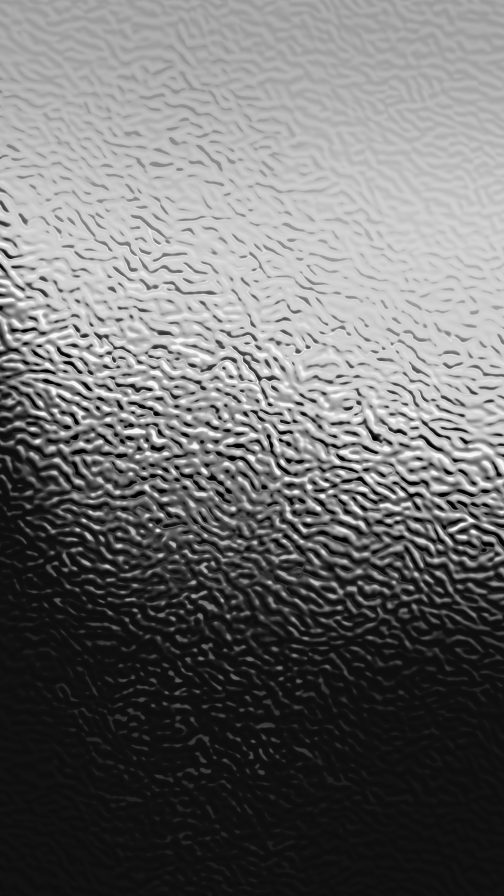
This texture is drawn by a Shadertoy shader. Its source:

```glsl
// Rippled privacy glass in front of a light-to-dark backdrop.
// Blended wavelets of one wavelength form the worm-like relief; its slope bends
// the lookup into a soft vertical backdrop and adds flecks, rims and glints.

#define RIPPLES 43.0      // ripples per canvas width
#define TILT 0.36         // downward slant of the ripples, radians
#define TURN 1.35         // spread of single wavelet directions, radians
#define DISORDER 5.4      // spread of wavelet phases, radians
#define WARP 0.03         // wander of the ripples
#define REFRACTION 0.27   // how far slopes bend the backdrop
#define SHEEN 0.04        // soft shading in the bright part
#define GLINT 0.36        // strength of the highlights
#define FLECK 0.30        // darkness of the flecks in the bright part
#define TOP_GREY 0.64
#define BRIGHT_GREY 0.805
#define DARK_GREY 0.062

vec2 hash22(vec2 p) {
    vec3 v = fract(p.xyx * vec3(0.1031, 0.1030, 0.0973));
    v += dot(v, v.yzx + 33.33);
    return fract((v.xx + v.yz) * v.zy);
}

float cornerRamp(vec2 cell, vec2 offset) {
    return dot(hash22(cell) * 2.0 - 1.0, offset);
}

float gradientNoise(vec2 p) {
    vec2 i = floor(p), f = fract(p);
    vec2 u = f * f * (3.0 - 2.0 * f), e = vec2(1.0, 0.0);
    float low = mix(cornerRamp(i, f), cornerRamp(i + e, f - e), u.x);
    float high = mix(cornerRamp(i + e.yx, f - e.yx), cornerRamp(i + 1.0, f - 1.0), u.x);
    return mix(low, high, u.y);
}

// Height and slope of the ripples, both within -1 to 1
vec2 relief(vec2 q) {
    vec2 cell = floor(q), wave = vec2(0.0);
    vec2 across = vec2(sin(TILT), cos(TILT));
    float total = 0.0;
    for (int j = -1; j <= 1; j++)
    for (int i = -1; i <= 1; i++) {
        vec2 id = cell + vec2(float(i), float(j));
        vec2 d = q - id - 0.5 - 0.6 * (hash22(id) - 0.5);
        vec2 r = hash22(id + 57.0) - 0.5;
        float angle = TILT + TURN * r.x;
        vec2 turned = vec2(sin(angle), cos(angle));
        float phase = 6.2832 * (dot(q, across) + dot(d, turned - across)) + DISORDER * r.y;
        float weight = max(0.0, 1.0 - dot(d, d) / 1.44);
        weight *= weight * weight;
        wave += weight * vec2(cos(phase), sin(phase));
        total += weight;
    }
    wave /= total;
    return 1.5 * wave / (0.6 + length(wave));
}

float glassGrey(vec2 uv, float aspect) {
    float x = uv.x, depth = 1.0 - uv.y;
    vec2 p = vec2(x, uv.y * aspect);

    // Relief height and slope, rougher in the middle of the canvas
    vec2 q = p + WARP * vec2(gradientNoise(p * 5.0 + 13.0), gradientNoise(p * 6.0 + 47.0));
    q = q * RIPPLES + 200.0;
    vec2 ripple = relief(q);
    float rough = smoothstep(0.25, 0.5, depth) * exp(-pow((x - 0.4) / 0.4, 2.0));
    float grain = gradientNoise(q * vec2(1.8, 2.3) + 71.0);
    float height = ripple.x, slope = ripple.y + (0.2 + 0.85 * rough) * grain;
    float patches = 0.8 + 0.8 * gradientNoise(p * 9.0 + 60.0);
    float breaks = gradientNoise(q * 0.55 + 33.0);

    // Border between light and dark, bowed and darker along the left side
    float border = mix(0.485, 0.57, smoothstep(0.0, 0.75, x));
    border -= 0.12 * exp(-x * 13.0);
    border += 0.03 * gradientNoise(p * 3.0 + 31.0);
    float middle = exp(-pow((x - 0.4) / 0.28, 2.0));
    float spread = 0.29 + 0.17 * middle;
    float place = (depth - border) / spread + 0.5;

    // Bent lookup into the backdrop
    float bend = REFRACTION * (1.2 - 0.5 * middle) * (1.0 + 0.7 * breaks);
    float lit = 1.0 - smoothstep(0.0, 1.0, place + bend * (slope + 0.3 * height));
    float light = mix(TOP_GREY, BRIGHT_GREY, smoothstep(0.0, 0.3, depth));
    float calm = 1.0 - 0.4 * smoothstep(0.15, 0.35, depth);
    light -= SHEEN * calm * (slope + 0.4 * height);
    float grey = mix(DARK_GREY, light, lit);

    // Short dark flecks scattered through the bright part
    float upper = smoothstep(-0.7, 0.1, place) * (1.0 - smoothstep(0.35, 0.75, place));
    float fleck = smoothstep(0.62, 0.9, slope + 0.35 * (patches - 0.8) + 0.7 * breaks);
    grey -= FLECK * upper * fleck;

    // Rims beside the flecks
    float thinning = 1.0 - 0.55 * smoothstep(0.45, 0.8, x) * smoothstep(0.55, 0.7, depth);
    float rimZone = smoothstep(-0.4, 0.3, place) * (1.0 - smoothstep(0.5, 1.0, place));
    float rim = exp(-pow((slope - 0.3) / 0.2, 2.0)) * smoothstep(0.0, 0.6, height);
    grey += GLINT * rimZone * patches * rim * smoothstep(-0.25, 0.25, breaks);

    // Short glints on the far facets, reaching down into the dark
    float glintZone = smoothstep(-0.2, 0.5, place) * (1.0 - smoothstep(0.6, 1.75, place));
    float facet = smoothstep(0.55, 1.1, -slope - 0.9 * breaks + 0.15 * height);
    grey += GLINT * glintZone * thinning * patches * facet;

    // Faint relief left in the dark part
    grey += 0.01 * (1.0 - lit) * clamp(-slope, -1.0, 1.0);
    return clamp(grey, 0.0, 0.97);
}

void mainImage(out vec4 fragColor, in vec2 fragCoord) {
    float aspect = iResolution.y / iResolution.x;
    float grey = 0.0;
    // Four samples per pixel keep the thin rims smooth
    for (int k = 0; k < 4; k++) {
        vec2 jitter = vec2(float(k % 2), float(k / 2)) * 0.5 - 0.25;
        grey += 0.25 * glassGrey((fragCoord + jitter) / iResolution.xy, aspect);
    }
    fragColor = vec4(vec3(grey), 1.0);
}
```
